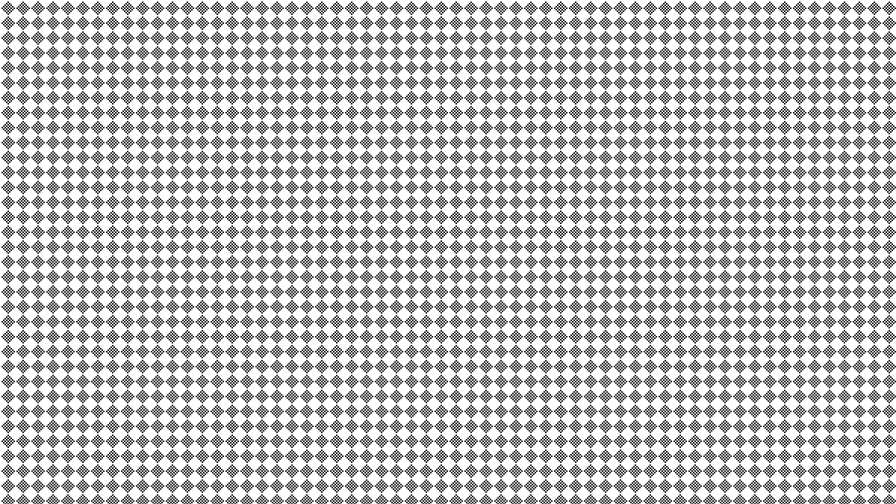
Give the GLSL for this pattern, as a WebGL 2 fragment shader.

```glsl
#version 300 es
precision highp float;

// Rows of small diamonds, each a checkerboard of tiny black squares on white.
// The plane is split into square cells; a formula inks each cell, and every
// pixel averages the cells under its footprint by exact area for smooth edges.

uniform vec2 u_resolution;
out vec4 fragColor;

const float REPEATS_ACROSS = 60.0;
const float CELLS_PER_REPEAT = 10.0;
const float DIAMOND_RADIUS = 4.0;   // in cells, from the centre cell
const float CENTRE_CELL = 5.0;      // centre cell's index within a repeat

const vec3 PAPER = vec3(1.0);
const vec3 INK = vec3(0.0);

// 1 for an inked cell: inside the diamond and on the even checker squares.
float cellInk(vec2 cell, float period, float radius) {
    vec2 offset = abs(mod(cell + 0.5, period) - 0.5 - CENTRE_CELL);
    float steps = offset.x + offset.y;
    float inside = 1.0 - step(radius + 0.5, steps);
    float even = 1.0 - step(0.5, mod(steps, 2.0));
    return inside * even;
}

// Area shared by a unit cell and the box from low to high.
float overlapArea(vec2 cell, vec2 low, vec2 high) {
    vec2 side = max(min(high, cell + 1.0) - max(low, cell), 0.0);
    return side.x * side.y;
}

// Mean ink over a square footprint, summed cell by cell.
float inkCoverage(vec2 centre, float width) {
    vec2 low = centre - 0.5 * width;
    vec2 high = centre + 0.5 * width;
    vec2 first = floor(low);
    float total = 0.0;
    for (float y = first.y; y < high.y; y += 1.0) {
        for (float x = first.x; x < high.x; x += 1.0) {
            vec2 cell = vec2(x, y);
            total += overlapArea(cell, low, high)
                   * cellInk(cell, CELLS_PER_REPEAT, DIAMOND_RADIUS);
        }
    }
    return total / (width * width);
}

void main() {
    // Cell units, scaled by canvas width; rows are counted from the top edge.
    float cellsPerPixel = REPEATS_ACROSS * CELLS_PER_REPEAT / u_resolution.x;
    vec2 fromTopLeft = vec2(gl_FragCoord.x, u_resolution.y - gl_FragCoord.y);
    float ink = inkCoverage(fromTopLeft * cellsPerPixel, cellsPerPixel);
    fragColor = vec4(mix(PAPER, INK, ink), 1.0);
}
```
